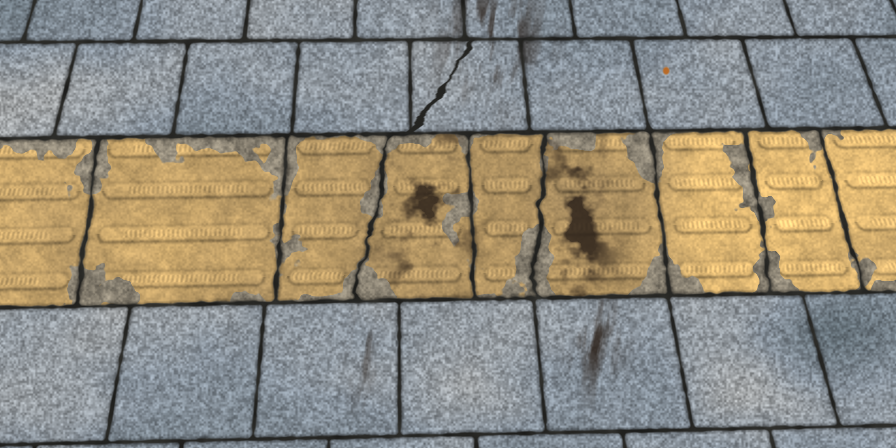
This texture is drawn by a Shadertoy shader. Its source:

```glsl
// Weathered pavement: speckled grey slabs in four rows around one band of
// cracked yellow guide tiles. Rows are laid out in mild perspective; each tile
// is a rounded box distance, worn by noise, with stains and soft sunlight on top.

#define VANISH_X 0.885     // column where the joints run straight down
#define SLAB_W 0.2388      // slab width at the far edge
#define SLAB_GROWTH 0.0914 // widening towards the viewer
#define TILT 0.022         // slope of the row joints
#define GAP 0.0036         // half width of the joints
#define GRAIN 0.62         // strength of the stone speckle
#define CHIPPING 0.085     // depth of broken tile edges
#define BAR_RADIUS 0.018   // half height of a raised bar

const vec3 STONE_DARK = vec3(0.36, 0.41, 0.44);
const vec3 STONE_MID = vec3(0.53, 0.57, 0.61);
const vec3 STONE_LIT = vec3(0.71, 0.70, 0.68);
const vec3 YELLOW_DULL = vec3(0.62, 0.52, 0.36);
const vec3 YELLOW_LIT = vec3(0.90, 0.74, 0.46);
const vec3 MORTAR = vec3(0.54, 0.51, 0.45);
const vec3 JOINT = vec3(0.14, 0.14, 0.13);
const vec3 STAIN = vec3(0.17, 0.13, 0.10);

// Row limits from the top, and the column shift of each row
const float ROW[6] = float[6](-0.10, 0.088, 0.297, 0.669, 0.971, 1.30);
const float SHIFT[5] = float[5](0.62, 0.12, 0.0, 0.02, 0.54);
// Joints of the yellow band: position and lean (leaning ones are cracks)
const vec2 SEAM[10] = vec2[10](vec2(-4.0, 0.0), vec2(-2.44, 0.12),
    vec2(-0.91, 0.03), vec2(-0.18, -0.28), vec2(0.59, -0.02), vec2(1.14, -0.24),
    vec2(2.08, -0.09), vec2(2.86, -0.13), vec2(3.51, -0.07), vec2(4.6, 0.0));

float hash(vec2 p) {
    vec3 q = fract(vec3(p.xyx) * 0.1031);
    q += dot(q, q.yzx + 33.33);
    return fract((q.x + q.y) * q.z);
}

float noise(vec2 p) {
    vec2 i = floor(p), f = fract(p);
    f = f * f * (3.0 - 2.0 * f);
    return mix(mix(hash(i), hash(i + vec2(1, 0)), f.x),
               mix(hash(i + vec2(0, 1)), hash(i + vec2(1, 1)), f.x), f.y);
}

float fbm(vec2 p) {
    float sum = 0.0, amp = 0.53;
    for (int i = 0; i < 4; i++) {
        sum += amp * noise(p);
        p = p * 2.03 + 17.7;
        amp *= 0.5;
    }
    return sum;
}

float spot(vec2 p, vec2 center, vec2 size) {
    vec2 d = (p - center) / size;
    return exp(-dot(d, d));
}

float seamAt(int i, float v) {
    float rough = 0.05 + 0.5 * max(-SEAM[i].y - 0.1, 0.0);
    float wobble = fbm(vec2(v * 7.0, float(i) * 9.1)) - 0.5;
    return SEAM[i].x + SEAM[i].y * (v - 0.5) + rough * wobble;
}

// Relief shading of the four raised bars on a yellow tile
float bars(vec2 q, vec2 halfSize) {
    float relief = 0.0;
    for (int i = 0; i < 4; i++) {
        float k = float(i);
        float y = q.y + halfSize.y - (0.07 + 0.24 * k + 0.006 * k * k) * 2.0 * halfSize.y;
        float d = length(vec2(max(abs(q.x) - halfSize.x + 0.045, 0.0), y)) - BAR_RADIUS;
        float rim = exp(-d * d / 0.000018);
        float inside = smoothstep(0.0, -0.008, d);
        float ticks = sin(q.x * 600.0) * smoothstep(0.66, 0.58, abs(q.x) / halfSize.x);
        relief += rim * (y > 0.0 ? -0.24 : -0.09) + inside * (0.05 + 0.09 * ticks * smoothstep(0.010, 0.006, abs(y)));
    }
    return relief;
}

void mainImage(out vec4 fragColor, in vec2 fragCoord) {
    vec2 uv = fragCoord / iResolution.xy;
    vec2 p = vec2(2.0 * uv.x, 1.0 - uv.y);
    float aa = 1.2 / iResolution.y;

    // Find the row, then the tile
    float y = p.y + (p.x - 1.0) * TILT * sqrt(p.y);
    int row = 0;
    for (int i = 1; i < 5; i++) if (y > ROW[i]) row = i;
    bool yellow = row == 2;
    float width = SLAB_W + SLAB_GROWTH * y;
    float u = (p.x - VANISH_X) / width;
    float v = (y - ROW[row]) / (ROW[row + 1] - ROW[row]);
    float left = floor(u - SHIFT[row]) + SHIFT[row], right = left + 1.0;
    if (yellow) {
        for (int i = 0; i < 9; i++) {
            float a = seamAt(i, v), b = seamAt(i + 1, v);
            if (u >= a && u < b) { left = a; right = b; }
        }
    }
    float id = hash(vec2(floor((left + right) * 1.5 + 40.0), float(row) * 7.0));
    vec2 halfSize = 0.5 * vec2((right - left) * width, ROW[row + 1] - ROW[row]);
    vec2 q = vec2((u - 0.5 * (left + right)) * width, (v - 0.5) * 2.0 * halfSize.y);
    vec2 corner = abs(q) - halfSize + 0.012;
    float depth = 0.012 - length(max(corner, 0.0)) - min(max(corner.x, corner.y), 0.0);
    depth += (noise(p * 60.0) - 0.5) * (yellow ? 0.006 : 0.0035);

    // Sun and shade, then the tile surface
    float speckle = 0.6 * noise(p * 210.0) + 0.4 * noise(p * 115.0 + 9.0) - 0.5;
    float sun = 0.48 + 0.7 * (fbm(p * vec2(2.2, 3.0)) - 0.5) + 0.16 * (id - 0.5);
    sun += 0.30 * spot(p, vec2(1.04, 0.88), vec2(0.16, 0.10)) + 0.30 * spot(p, vec2(1.65, 0.86), vec2(0.13, 0.10))
         + 0.16 * spot(p, vec2(0.25, 0.2), vec2(0.4, 0.1)) - 0.45 * spot(p, vec2(1.87, 0.75), vec2(0.17, 0.10));
    vec3 stone = mix(STONE_DARK, STONE_MID, clamp(sun * 2.0, 0.0, 1.0));
    stone = mix(stone, STONE_LIT, clamp(sun * 2.0 - 1.0, 0.0, 1.0)) * (1.0 + GRAIN * speckle);
    vec3 color = stone;
    if (yellow) {
        float warm = 0.3 + 0.6 * smoothstep(1.4, 1.6, p.x) + 0.25 * smoothstep(0.75, 0.3, p.x);
        color = mix(YELLOW_DULL, YELLOW_LIT, clamp(warm + 0.6 * (fbm(p * 7.0) - 0.5), 0.0, 1.0));
        color *= 1.0 + bars(q, halfSize) + 0.22 * speckle + 0.25 * (fbm(p * 30.0) - 0.5);
        float chip = CHIPPING * max(fbm(p * 11.0 + 3.0) - 0.47, 0.0) * 3.0;
        vec3 broken = MORTAR * (0.72 + 0.6 * fbm(p * 45.0) + 0.4 * speckle);
        color = mix(broken, color, smoothstep(-0.002, 0.004, depth - chip - 0.003));
    }

    // Dark spills: blotches on the band, faint vertical runs on the slabs
    float runs = spot(p, vec2(0.96, 0.48), vec2(0.085, 0.22)) + spot(p, vec2(1.29, 0.50), vec2(0.075, 0.22));
    float spill = yellow ? runs * smoothstep(0.42, 0.72, fbm(p * vec2(17.0, 21.0))) * 1.2 : 0.0;
    float drip = spot(p, vec2(1.33, 0.76), vec2(0.05, 0.10)) + 0.6 * spot(p, vec2(0.81, 0.77), vec2(0.03, 0.13))
               + spot(p, vec2(1.10, 0.09), vec2(0.10, 0.13));
    if (!yellow) spill = 0.9 * drip * smoothstep(0.35, 0.7, fbm(vec2(p.x + 0.15 * p.y, p.y) * vec2(38.0, 10.0)));
    color = mix(color, STAIN, clamp(spill, 0.0, 0.85));

    // Joints, and the slanting crack through one slab
    color *= mix(0.72, 1.0, smoothstep(GAP, GAP + 0.009, depth));
    color = mix(JOINT * (0.6 + 0.9 * fbm(p * 25.0)), color, smoothstep(GAP - aa, GAP + aa, depth));
    if (row == 1) {
        float crack = abs(p.x - mix(1.045, 0.915, v) - 0.05 * (fbm(vec2(v * 6.0, 2.0)) - 0.5));
        float thick = 0.002 + 0.007 * noise(vec2(v * 9.0, 5.0));
        color = mix(JOINT, color, smoothstep(thick - aa, thick + aa, crack * 0.8));
    }

    // One small fallen leaf
    float leaf = length((p - vec2(1.487, 0.158)) * vec2(1.0, 0.85)) - 0.007;
    color = mix(vec3(0.72, 0.42, 0.16), color, smoothstep(-aa, aa, leaf));
    fragColor = vec4(clamp(color, 0.0, 1.0), 1.0);
}
```
